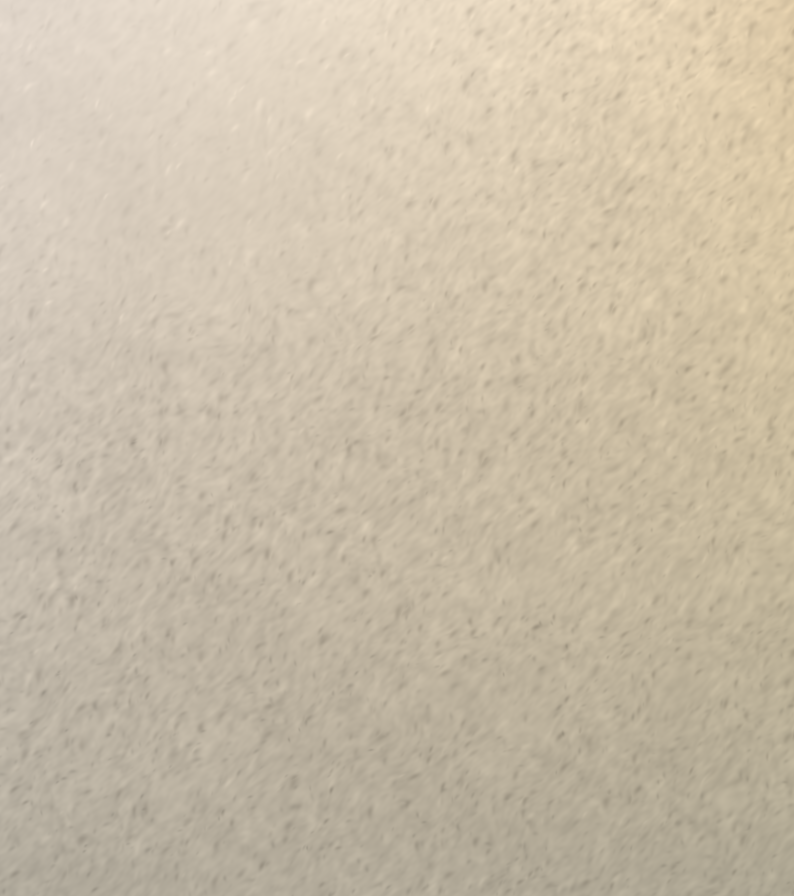
Write a Shadertoy shader that draws this texture.

```glsl
// Pale, softly lit plaster: a smooth three by three blend of warm and grey light,
// cloudy mottling, blurred slanting grain from stretched noise, and scattered
// elongated specks whose contrast fades in the bright upper left.

const float GRAIN_ANGLE = 0.97;

vec2 hash2(vec2 p) {
    vec3 q = fract(vec3(p.xyx) * vec3(0.1031, 0.1030, 0.0973));
    q += dot(q, q.yzx + 33.33);
    return fract((q.xx + q.yz) * q.zy);
}

vec2 rotate(vec2 p, float angle) {
    float c = cos(angle), s = sin(angle);
    return vec2(c * p.x + s * p.y, c * p.y - s * p.x);
}

float cornerSlope(vec2 cell, vec2 offset) {
    return dot(hash2(cell) * 2.0 - 1.0, offset);
}

// Gradient noise, roughly -0.7 to 0.7
float noise(vec2 p) {
    vec2 i = floor(p), f = fract(p);
    vec2 u = f * f * f * (f * (f * 6.0 - 15.0) + 10.0);
    vec2 e = vec2(1.0, 0.0);
    float low = mix(cornerSlope(i, f), cornerSlope(i + e, f - e), u.x);
    float high = mix(cornerSlope(i + e.yx, f - e.yx), cornerSlope(i + 1.0, f - 1.0), u.x);
    return mix(low, high, u.y);
}

// Noise drawn out along the grain direction
float grain(vec2 p, float angle, vec2 frequency, float seed) {
    return noise(rotate(p, angle) * frequency + seed);
}

// Soft elongated specks, one candidate per cell; size is half length, half width
float specks(vec2 p, float cellSize, vec2 size, float spread, float density, float seed) {
    vec2 grid = p / cellSize;
    vec2 home = floor(grid);
    float cover = 0.0;
    for (int y = -1; y <= 1; y++) {
        for (int x = -1; x <= 1; x++) {
            vec2 cell = home + vec2(x, y);
            vec2 place = hash2(cell + seed);
            vec2 traits = hash2(cell + seed + 57.0);
            vec2 kind = hash2(cell + seed + 131.0);
            vec2 d = (grid - cell - place) * cellSize;
            d = rotate(d, GRAIN_ANGLE + (traits.x - 0.5) * spread);
            d.y += (kind.y - 0.5) * 60.0 * d.x * d.x;
            d /= size * mix(0.6, 1.25, traits.y);
            float strength = mix(0.25, 1.0, kind.y * kind.y) * step(kind.x, density);
            cover = max(cover, strength * exp(-1.8 * dot(d, d)));
        }
    }
    return cover;
}

// Quadratic curve through three evenly spaced colours
vec3 blend3(vec3 a, vec3 b, vec3 c, float t) {
    return a * (1.0 - t) * (1.0 - 2.0 * t) + b * 4.0 * t * (1.0 - t) + c * t * (2.0 * t - 1.0);
}

vec3 roomLight(vec2 st) {
    vec3 bottom = blend3(vec3(0.685, 0.660, 0.605), vec3(0.695, 0.664, 0.598),
                         vec3(0.672, 0.645, 0.570), st.x);
    vec3 middle = blend3(vec3(0.795, 0.756, 0.700), vec3(0.786, 0.736, 0.652),
                         vec3(0.792, 0.735, 0.618), st.x);
    vec3 top = blend3(vec3(0.872, 0.830, 0.784), vec3(0.905, 0.850, 0.768),
                      vec3(0.866, 0.788, 0.655), st.x);
    return blend3(bottom, middle, top, st.y);
}

void mainImage(out vec4 fragColor, in vec2 fragCoord) {
    vec2 st = fragCoord / iResolution.xy;
    vec2 p = fragCoord / iResolution.y;

    // Uneven patches at several scales and a gentle bend of the grain
    float patches = noise(p * 4.5 + 3.0) + 0.8 * noise(p * 11.0 + 19.0);
    float clouds = noise(p * 24.0 + 61.0) + 0.8 * grain(p, GRAIN_ANGLE, vec2(26.0, 44.0), 83.0);
    vec2 bend = vec2(noise(p * 14.0 + 41.0), noise(p * 14.0 + 73.0)) * 0.012;
    vec2 q = p + bend;

    // Contrast is lowest in the glare
    float calm = smoothstep(0.12, 0.55, length((p - vec2(0.15, 0.90)) * vec2(1.0, 1.25)));
    float contrast = mix(0.35, 1.0, calm);

    float broad = grain(q, GRAIN_ANGLE, vec2(32.0, 72.0), 53.0);
    float medium = grain(q, GRAIN_ANGLE, vec2(58.0, 118.0), 7.0);
    float small = grain(q, GRAIN_ANGLE - 0.25, vec2(100.0, 185.0), 29.0);
    float relief = 0.048 * broad + 0.072 * medium + 0.044 * small;

    float dark = specks(q, 0.018, vec2(0.0085, 0.0040), 1.0, 0.55, 11.0);
    float fine = specks(q, 0.013, vec2(0.0054, 0.0029), 1.6, 0.42, 211.0);
    float pale = specks(q, 0.024, vec2(0.0090, 0.0034), 0.7, 0.38, 307.0);
    float lower = mix(0.6, 1.0, smoothstep(0.75, 0.2, st.y));

    vec3 color = roomLight(st) * 1.008;
    color *= 1.0 + 0.026 * patches + (0.026 * clouds + relief) * contrast;
    color *= 1.0 - vec3(0.130, 0.135, 0.140) * dark * contrast;
    color *= 1.0 - 0.100 * fine * contrast * lower;
    color += vec3(0.055, 0.051, 0.046) * pale * mix(1.0, 0.75, calm);

    fragColor = vec4(clamp(color, 0.0, 1.0), 1.0);
}
```
